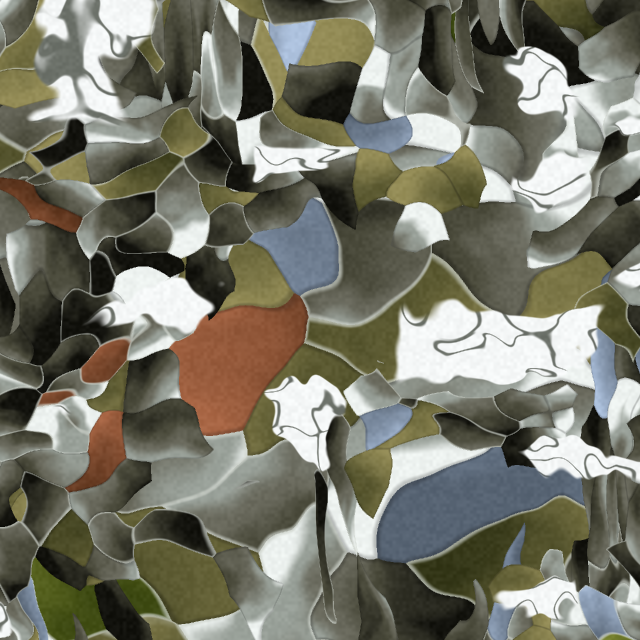
A WebGL 1 fragment shader for this texture:

```glsl
precision highp float;
uniform vec2 u_resolution;

float hash(vec2 p) {
  vec3 q = fract(vec3(p.xyx) * vec3(0.1031, 0.1030, 0.0973));
  q += dot(q, q.yzx + 33.33);
  return fract((q.x + q.y) * q.z);
}

vec2 hash2(vec2 p) {
  return vec2(hash(p + 17.3), hash(p + 71.9));
}

float noise(vec2 p) {
  vec2 i = floor(p), f = fract(p);
  f = f * f * (3.0 - 2.0 * f);
  float low = mix(hash(i), hash(i + vec2(1.0, 0.0)), f.x);
  float high = mix(hash(i + vec2(0.0, 1.0)), hash(i + 1.0), f.x);
  return mix(low, high, f.y);
}

vec2 crumple(vec2 p, float scale, float amount) {
  vec2 shift = vec2(noise(p * scale), noise(p * scale + 43.7));
  return p + (shift - 0.5) * amount;
}

vec2 direction(float turn) {
  return vec2(cos(turn * 6.2832), sin(turn * 6.2832));
}

// Stretched Voronoi facet: local position, cell id, and gap to the neighbour.
vec4 facet(vec2 p, out float gap) {
  vec2 base = floor(p);
  float nearest = 9.0, second = 9.0;
  vec4 found = vec4(0.0);
  for (int y = -2; y <= 2; y++) {
    for (int x = -2; x <= 2; x++) {
      vec2 id = base + vec2(float(x), float(y));
      vec2 local = p - id - hash2(id);
      vec2 axis = direction(hash(id + 5.1));
      float along = dot(local, axis) * 0.65;
      float across = dot(local, vec2(-axis.y, axis.x)) * 1.35;
      float d = length(vec2(along, across));
      if (d < nearest) {
        second = nearest;
        nearest = d;
        found = vec4(local, id);
      } else {
        second = min(second, d);
      }
    }
  }
  gap = second - nearest;
  return found;
}

// Reflected brightness from deep shadow to glare.
vec3 foilRamp(float t) {
  vec3 c = mix(vec3(0.07, 0.07, 0.05), vec3(0.18, 0.18, 0.14), smoothstep(0.0, 0.16, t));
  c = mix(c, vec3(0.29, 0.29, 0.23), smoothstep(0.16, 0.38, t));
  c = mix(c, vec3(0.41, 0.41, 0.36), smoothstep(0.36, 0.56, t));
  c = mix(c, vec3(0.60, 0.63, 0.60), smoothstep(0.56, 0.80, t));
  return mix(c, vec3(0.93, 0.95, 0.94), smoothstep(0.84, 1.0, t));
}

vec3 tint(vec3 silver, float tone, float pick, float oliveShare) {
  vec3 olive = mix(vec3(0.20, 0.21, 0.09), vec3(0.58, 0.55, 0.34), clamp(tone * 0.8 + 0.25, 0.0, 1.0));
  vec3 sky = mix(vec3(0.34, 0.39, 0.45), vec3(0.68, 0.76, 0.87), clamp(tone, 0.0, 1.0));
  vec3 rust = mix(vec3(0.35, 0.20, 0.11), vec3(0.66, 0.40, 0.27), clamp(tone, 0.0, 1.0));
  vec3 leaf = mix(vec3(0.18, 0.23, 0.04), vec3(0.46, 0.50, 0.18), clamp(tone, 0.0, 1.0));
  if (pick < oliveShare) return olive;
  if (pick > 0.985) return rust;
  if (pick > 0.965) return leaf;
  if (pick > 0.925) return sky;
  return silver;
}

// One sheet of folded facets; alpha marks the facets that lie on top.
vec4 foilSheet(vec2 p, float coverage, float oliveShare) {
  float gap;
  vec4 cell = facet(p, gap);
  vec2 id = cell.zw;
  float slope = dot(cell.xy, direction(hash(id + 9.4)));
  float fold = abs(dot(cell.xy, direction(hash(id + 23.8))) + 0.1);
  float tone = hash(id + 3.7) * 0.82 + slope * 0.55 + fold * 0.35 - 0.03;
  tone += (noise(p * 3.5) - 0.5) * 0.22;
  vec3 c = tint(foilRamp(tone), tone, hash(id + 31.2), oliveShare);
  float crease = 1.0 - smoothstep(0.01, 0.07, gap);
  vec3 rim = hash(id + 13.6) > 0.66 ? vec3(0.80, 0.82, 0.79) : c * 0.7;
  c = mix(c, rim, crease * 0.7);
  float cover = noise(id * 0.37 + 2.6) * 0.7 + hash(id + 51.0) * 0.3;
  return vec4(c, step(1.0 - coverage, cover));
}

vec3 foil(vec2 p) {
  vec2 q = crumple(crumple(p, 5.0, 0.09), 19.0, 0.022);
  vec4 broad = foilSheet(q * vec2(5.2, 6.8) + 11.0, 1.0, 0.19);
  vec4 streaks = foilSheet(q * vec2(25.0, 7.0) + 83.0, 0.39, 0.08);
  vec4 scraps = foilSheet(q * vec2(13.0, 15.0) + 140.0, 0.46, 0.12);
  vec3 c = mix(broad.rgb, streaks.rgb, streaks.a);
  c = mix(c, scraps.rgb, scraps.a);

  // Ragged sideways glare, broken by small dark wrinkles.
  vec2 g = crumple(q, 34.0, 0.035);
  float glare = smoothstep(0.77, 0.80, noise(g * vec2(5.5, 13.0) + 6.4));
  float wrinkle = smoothstep(0.02, 0.07, abs(noise(g * vec2(17.0, 38.0)) - 0.45));
  return mix(c, mix(vec3(0.42, 0.44, 0.41), vec3(0.96, 0.97, 0.97), wrinkle), glare);
}

void main() {
  vec2 uv = gl_FragCoord.xy / u_resolution.y;
  float texel = 1.0 / u_resolution.y;
  vec3 c = vec3(0.0);
  for (int i = 0; i < 4; i++) {
    float n = float(i);
    vec2 offset = vec2(mod(n, 2.0), floor(n * 0.5)) - 0.5;
    c += foil(uv + offset * texel * 0.7) * 0.25;
  }
  c += (noise(uv * 190.0) - 0.5) * 0.05;
  gl_FragColor = vec4(clamp(c, 0.0, 1.0), 1.0);
}
```
